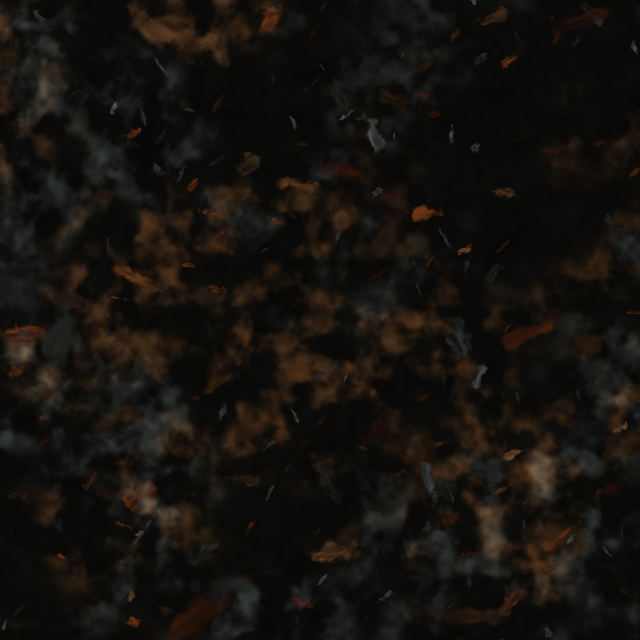
Write a Shadertoy shader that draws this texture.

```glsl
// Dark forest-floor litter: faint rust and blue-grey flakes glimmering in near-black soil.

const vec3 NIGHT = vec3(0.039, 0.038, 0.032);
const vec3 UMBER = vec3(0.200, 0.115, 0.050);
const vec3 RUST  = vec3(0.400, 0.180, 0.050);
const vec3 TAN   = vec3(0.380, 0.275, 0.170);
const vec3 SLATE = vec3(0.200, 0.225, 0.220);
const vec3 ASH   = vec3(0.350, 0.370, 0.350);

const float PATCH_SCALE = 5.0;    // clusters of debris across the canvas
const float GRAIN_SCALE = 26.0;   // crumbs inside the clusters
const float SPECK_SCALE = 75.0;   // finest mottling
const float WARP = 0.018;         // bending of the crumbs
const float RUST_SHARE = 0.56;    // rust flakes among all flakes

float hash(vec2 p) {
    vec3 q = fract(p.xyx * 0.1031);
    q += dot(q, q.yzx + 33.33);
    return fract((q.x + q.y) * q.z);
}

float noise(vec2 p) {
    vec2 cell = floor(p), f = fract(p);
    f = f * f * (3.0 - 2.0 * f);
    return mix(mix(hash(cell), hash(cell + vec2(1, 0)), f.x),
               mix(hash(cell + vec2(0, 1)), hash(cell + vec2(1, 1)), f.x), f.y);
}

float fbm(vec2 p) {
    float sum = 0.0, weight = 0.533;
    for (int i = 0; i < 4; i++) {
        sum += weight * noise(p);
        p = mat2(1.6, 1.2, -1.2, 1.6) * p + 17.3;
        weight *= 0.5;
    }
    return sum;
}

// Coordinates of p along and across a direction
vec2 alongAxis(vec2 p, float angle) {
    float c = cos(angle), s = sin(angle);
    return vec2(c * p.x + s * p.y, c * p.y - s * p.x);
}

// Lays one layer of ragged, streaked flakes over the ground
vec3 addFlakes(vec3 ground, vec2 uv, float cells, float density, float seed) {
    vec2 p = uv * cells, home = floor(p);
    for (int j = -1; j <= 1; j++)
    for (int i = -1; i <= 1; i++) {
        vec2 id = home + vec2(i, j), key = id + seed;
        if (hash(key) > density) continue;

        vec2 center = id + 0.15 + 0.7 * vec2(hash(key + 11.7), hash(key + 23.1));
        bool rusty = hash(key + 31.9) < RUST_SHARE;
        float turn = hash(key + 47.3);
        float angle = rusty ? mix(-0.5, 1.2, turn) : mix(0.6, 2.3, turn);
        vec2 q = alongAxis(p - center, angle);

        // Ragged outline
        float len = mix(0.20, 0.46, hash(key + 53.9));
        float wid = len * mix(0.16, 0.50, hash(key + 61.3));
        float rough = fbm(q * 7.0 + key * 3.1) - 0.5;
        float edge = length(q / vec2(len, wid)) + 1.7 * rough;
        float mask = 1.0 - smoothstep(0.45, 1.1, edge);

        // Streaks along the flake, most flakes dim
        float streak = noise(q * vec2(5.0, 20.0) + key * 5.3);
        float glow = mix(0.28, 1.0, pow(hash(key + 71.1), 1.8));
        float tone = hash(key + 83.7);
        vec3 tint = rusty ? mix(RUST, TAN, tone * tone) : mix(SLATE, ASH, tone);
        vec3 shade = tint * glow * (0.45 + 0.75 * streak);
        ground = mix(ground, max(ground, shade), mask);
    }
    return ground;
}

// Broken crumbs gathered in loose patches
float crumbs(vec2 uv, vec2 offset) {
    float area = smoothstep(0.40, 0.68, fbm(uv * PATCH_SCALE + offset));
    float grain = smoothstep(0.42, 0.80, fbm(uv * GRAIN_SCALE + offset));
    return area * grain;
}

void mainImage(out vec4 fragColor, in vec2 fragCoord) {
    vec2 uv = fragCoord / iResolution.y;
    vec2 bend = vec2(fbm(uv * 18.0 + 3.7), fbm(uv * 18.0 + 41.2)) - 0.5;
    vec2 warped = uv + WARP * bend;

    // Soil with soft mottling
    float mottle = fbm(uv * GRAIN_SCALE + 90.0);
    float speck = noise(uv * SPECK_SCALE);
    vec3 color = NIGHT * (0.45 + 0.75 * mottle + 0.30 * speck);

    // Dim brown and grey crumbs
    float sparkle = 0.6 + 0.8 * speck;
    color += UMBER * sparkle * crumbs(warped, vec2(7.0, 29.0));
    color += SLATE * 0.6 * sparkle * crumbs(warped, vec2(63.0, 5.0));

    // Flakes from large to small
    color = addFlakes(color, warped, 5.0, 0.32, 130.0);
    color = addFlakes(color, warped, 11.0, 0.36, 270.0);
    color = addFlakes(color, warped, 25.0, 0.30, 410.0);

    fragColor = vec4(color, 1.0);
}
```
